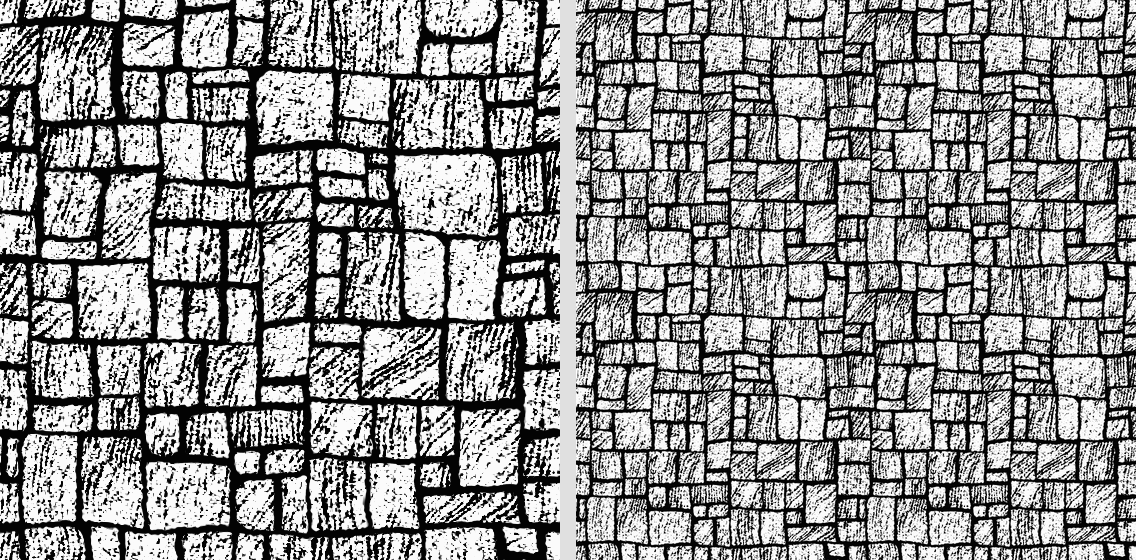
Left: one tile. Right: repeated 2 by 2.
Give the GLSL for this texture, as a Shadertoy shader.

```glsl
#define CELLS 6.0          // even number of layout cells per side
#define WOBBLE 0.020       // hand drawn bend of the joints
#define JOINT_MIN 0.0034   // thinnest inset of a stone edge
#define JOINT_VARY 0.0075  // extra inset of heavy edges
#define STROKES 92.0       // pencil strokes per canvas width
#define GRAIN 300.0        // paper grains per canvas width
#define SOFTNESS 0.12      // softness of the pencil grain
#define SHADE_MIN 0.36
#define SHADE_MAX 0.80
#define INK 0.01
#define PAPER 0.985

float hash(vec2 p) {
    return fract(sin(dot(p, vec2(127.1, 311.7))) * 43758.5453);
}

// Value noise that wraps after a whole number of cells
float noise(vec2 p, float period) {
    vec2 i = floor(p), f = fract(p);
    f = f * f * (3.0 - 2.0 * f);
    vec2 a = mod(i, period), b = mod(i + 1.0, period);
    return mix(mix(hash(a), hash(vec2(b.x, a.y)), f.x),
               mix(hash(vec2(a.x, b.y)), hash(b), f.x), f.y);
}

vec2 warp(vec2 p, float period) {
    return vec2(noise(p * period, period),
                noise(p * period + vec2(3.0, 5.0), period)) - 0.5;
}

float cutAt(vec2 cell) {
    return 0.2 + 0.6 * hash(mod(cell, CELLS));
}

// Pinwheel layout: one rectangle (min, max) around each grid vertex
vec4 blockAround(vec2 v) {
    vec2 ll = v - 1.0, ul = v - vec2(1.0, 0.0), lr = v - vec2(0.0, 1.0);
    float a = cutAt(ll), b = cutAt(ul), c = cutAt(lr), d = cutAt(v);
    return mod(v.x + v.y, 2.0) < 0.5
        ? vec4(ll.x + a, lr.y + c, v.x + d, ul.y + b)
        : vec4(ul.x + b, ll.y + a, lr.x + c, v.y + d);
}

// Finds the stone holding p, splitting large blocks at random
vec4 findStone(vec2 p, out float seed) {
    vec2 g = p * CELLS, cell = floor(g);
    vec4 box = vec4(0.0);
    seed = 0.0;
    for (int k = 0; k < 4; k++) {
        vec2 v = cell + vec2(k & 1, k >> 1);
        vec4 b = blockAround(v);
        if (all(greaterThanEqual(g, b.xy)) && all(lessThan(g, b.zw))) {
            box = b / CELLS;
            seed = floor(hash(mod(v, CELLS) + 31.0) * 997.0);
        }
    }
    for (int k = 0; k < 3; k++) {
        vec2 size = box.zw - box.xy;
        float keep = hash(vec2(seed, 1.0));
        if (max(size.x, size.y) < 0.085 + 0.13 * keep) break;
        bool wide = size.x > size.y * (0.75 + 0.5 * hash(vec2(seed, 2.0)));
        vec2 cut = mix(box.xy, box.zw, mix(0.27, 0.73, hash(vec2(seed, 3.0))));
        bool upper = wide ? p.x > cut.x : p.y > cut.y;
        if (wide) { if (upper) box.x = cut.x; else box.z = cut.x; }
        else      { if (upper) box.y = cut.y; else box.w = cut.y; }
        seed = floor(hash(vec2(seed, upper ? 4.0 : 5.0)) * 997.0);
    }
    return box;
}

// Broken pencil strokes leaning right of vertical by the given angle
float hatch(vec2 q, float lean, float density, float seed) {
    vec2 along = vec2(sin(lean), cos(lean));
    float u = dot(q, vec2(along.y, -along.x)) * density;
    u += 1.3 * noise(q * 18.0 + seed, 1024.0);
    float strength = noise(vec2(floor(u) + seed, dot(q, along) * 13.0), 1024.0);
    return (1.0 - abs(2.0 * fract(u) - 1.0)) * strength;
}

void mainImage(out vec4 fragColor, in vec2 fragCoord) {
    vec2 uv = fragCoord / iResolution.xy;
    float pixel = 1.0 / iResolution.y;
    vec2 p = uv + WOBBLE * warp(uv, 7.0) + 0.005 * warp(uv, 31.0);

    float seed;
    vec4 box = findStone(p, seed);
    vec2 q = p - box.xy;

    // Stone outline with uneven joints and a few broad corners
    vec4 r = vec4(hash(vec2(seed, 6.0)), hash(vec2(seed, 7.0)),
                  hash(vec2(seed, 8.0)), hash(vec2(seed, 9.0)));
    vec4 inset = JOINT_MIN + JOINT_VARY * r * r;
    vec2 low = box.xy + inset.xy, high = box.zw - inset.zw;
    vec2 halfSize = 0.5 * (high - low), c = p - 0.5 * (low + high);
    float corner = hash(vec2(seed, 10.0 + step(0.0, c.x) + 2.0 * step(0.0, c.y)));
    float radius = min(corner > 0.93 ? 0.028 : 0.005, min(halfSize.x, halfSize.y));
    vec2 e = abs(c) - halfSize + radius;
    float d = length(max(e, 0.0)) + min(max(e.x, e.y), 0.0) - radius;
    d += 0.0045 * (noise(uv * 170.0, 170.0) - 0.5);
    float joint = smoothstep(-0.8 * pixel, 0.8 * pixel, d);

    // Pencil shading: steep strokes, crossed by looser diagonal ones
    float diagonal = step(0.68, hash(vec2(seed, 15.0)));
    float lean = mix(0.02 + 0.22 * r.x, 0.55 + 0.4 * r.y, diagonal);
    float shade = mix(SHADE_MIN, SHADE_MAX, hash(vec2(seed, 16.0)));
    shade += 0.22 * dot(c / halfSize, r.zw - 0.5);
    shade += 0.25 * (noise(q * 14.0 + seed, 1024.0) - 0.5);
    float strokes = hatch(q, lean, STROKES, seed)
                  + 0.45 * hatch(q, 0.75, 0.5 * STROKES, seed + 50.0);
    float grain = 0.65 * noise(q * GRAIN + seed, 1024.0)
                + 0.35 * noise(q * GRAIN * 0.47 + seed, 1024.0);
    float tone = 0.13 + shade * strokes - grain;
    float pencil = smoothstep(-SOFTNESS, SOFTNESS, tone);

    fragColor = vec4(vec3(mix(PAPER, INK, max(joint, pencil))), 1.0);
}
```
